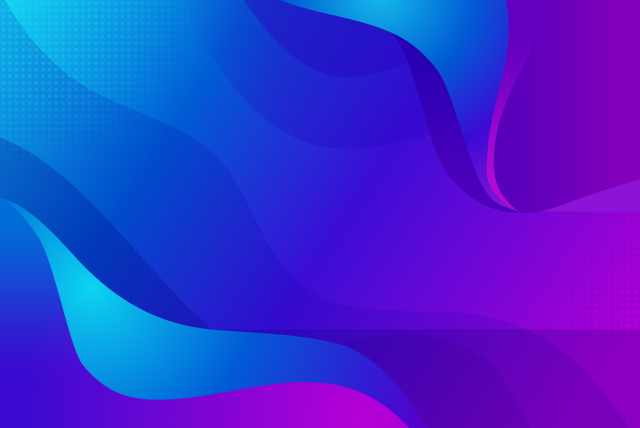
A Shadertoy shader for this background:

```glsl
// Flowing wave ribbons over a diagonal cyan, indigo and magenta gradient with halftone corners.

// Curve knots are vec3(position, value, slope); lengths are in canvas heights.
float hermite(float x, vec3 a, vec3 b) {
    float w = b.x - a.x;
    float t = clamp((x - a.x) / w, 0.0, 1.0);
    float s = 1.0 - t;
    return mix(a.y, b.y, t * t * (3.0 - 2.0 * t)) + w * t * s * (a.z * s - b.z * t);
}

float curve(float x, vec3 a, vec3 b, vec3 c) {
    return x < b.x ? hermite(x, a, b) : hermite(x, b, c);
}

float curve(float x, vec3 a, vec3 b, vec3 c, vec3 d) {
    return x < c.x ? curve(x, a, b, c) : hermite(x, c, d);
}

// Smooth coverage of the region where f is positive.
float cover(float f) {
    return clamp(0.5 + f / max(length(vec2(dFdx(f), dFdy(f))), 1e-5), 0.0, 1.0);
}

// Four-stop gradient; each stop is vec4(colour, place).
vec3 ramp(float t, vec4 a, vec4 b, vec4 c, vec4 d) {
    vec3 col = mix(a.rgb, b.rgb, clamp((t - a.w) / (b.w - a.w), 0.0, 1.0));
    col = mix(col, c.rgb, clamp((t - b.w) / (c.w - b.w), 0.0, 1.0));
    return mix(col, d.rgb, clamp((t - c.w) / (d.w - c.w), 0.0, 1.0));
}

// Grid of round dots; radius is a fraction of the cell.
float dots(vec2 p, float cell, float radius, float pixel) {
    float d = (length(fract(p / cell) - 0.5) - radius) * cell;
    return clamp(0.5 - d / pixel, 0.0, 1.0);
}

vec3 backdrop(vec2 p) {
    vec3 col = ramp(dot(p, vec2(0.83, 0.55)),
        vec4(0.07, 0.85, 0.95, 0.0), vec4(0.0, 0.36, 0.83, 0.5),
        vec4(0.23, 0.05, 0.84, 0.95), vec4(0.68, 0.0, 0.84, 1.65));

    // Hanging shadows at the top
    float bowl = curve(p.x, vec3(0.4, 0.0, 0.9), vec3(0.566, 0.225, 1.1),
        vec3(0.81, 0.348, 0.0), vec3(1.008, 0.316, -0.2));
    float innerBowl = curve(p.x, vec3(0.572, 0.0, 1.5), vec3(0.81, 0.18, 0.0),
        vec3(0.967, 0.141, -0.5));
    vec3 bowlShade = vec3(0.16, 0.0, 0.75);
    col = mix(col, bowlShade, 0.3 * cover(bowl - p.y) * smoothstep(0.38, 0.7, p.x));
    col = mix(col, bowlShade, 0.4 * cover(innerBowl - p.y));

    // Long wave and the darker slopes beneath it
    float wave = p.x < 0.586
        ? curve(p.x, vec3(0.0, -0.02, 1.8), vec3(0.293, 0.248, 0.42),
            vec3(0.488, 0.348, 0.75), vec3(0.586, 0.488, 2.2))
        : curve(p.x, vec3(0.586, 0.488, 2.2), vec3(0.879, 0.723, 0.1),
            vec3(1.094, 0.732, 0.12), vec3(1.475, 1.002, 1.6));
    float leftSlope = curve(p.x, vec3(0.0, 0.322, 0.35), vec3(0.215, 0.475, 1.0),
        vec3(0.498, 0.77, 0.85));
    float rightHill = curve(p.x, vec3(0.791, 0.803, -0.2), vec3(0.957, 0.781, 0.0),
        vec3(1.133, 0.836, 0.6), vec3(1.244, 1.002, 1.9));
    col *= mix(vec3(1.0), vec3(0.87, 0.83, 0.96), cover(p.y - wave));
    col *= mix(vec3(1.0), vec3(0.8, 0.74, 0.91), cover(p.y - leftSlope));
    return col * mix(vec3(1.0), vec3(0.92, 0.8, 0.95), cover(p.y - rightHill));
}

vec3 upperFolds(vec3 col, vec2 p) {
    float hem = p.x < 1.055
        ? curve(p.x, vec3(0.65, -0.002, 0.4), vec3(0.912, 0.074, 0.5),
            vec3(1.008, 0.313, 3.6), vec3(1.055, 0.414, 1.2))
        : curve(p.x, vec3(1.055, 0.414, 1.2), vec3(1.23, 0.498, 0.0),
            vec3(1.367, 0.461, -0.35), vec3(1.5, 0.42, -0.25));
    float blueEdge = p.x < 1.025
        ? curve(p.x, vec3(0.65, -0.002, 0.4), vec3(0.912, 0.074, 0.42), vec3(1.025, 0.164, 1.3))
        : curve(p.x, vec3(1.025, 0.164, 1.3), vec3(1.123, 0.42, 2.1), vec3(1.215, 0.494, 0.4));
    float ribbonEdge = curve(p.y, vec3(0.0, 1.186, 0.2), vec3(0.176, 1.178, -0.25),
        vec3(0.352, 1.143, -0.05), vec3(0.494, 1.215, 1.9));
    float panelEdge = curve(p.y, vec3(0.0, 1.271, 0.0), vec3(0.166, 1.221, -0.55),
        vec3(0.361, 1.158, -0.05), vec3(0.494, 1.215, 1.3));

    vec3 strip = mix(vec3(0.16, 0.0, 0.7), vec3(0.31, 0.0, 0.74), smoothstep(0.1, 0.5, p.y));
    vec3 blue = ramp(distance(p, vec2(0.89, -0.02)),
        vec4(0.08, 0.74, 0.92, 0.0), vec4(0.0, 0.36, 0.83, 0.22),
        vec4(0.23, 0.04, 0.84, 0.4), vec4(0.55, 0.08, 0.84, 0.6));
    vec3 ribbon = mix(vec3(0.38, 0.0, 0.75), vec3(0.7, 0.04, 0.83), smoothstep(0.05, 0.46, p.y));
    vec3 panel = mix(vec3(0.34, 0.0, 0.73), vec3(0.52, 0.0, 0.73), smoothstep(1.15, 1.52, p.x));

    float inside = cover(hem - p.y);
    col = mix(col, strip, inside);
    col = mix(col, blue, cover(blueEdge - p.y));
    col = mix(col, ribbon, inside * cover(p.x - ribbonEdge));
    return mix(col, panel, inside * cover(p.x - panelEdge));
}

vec3 lowerFolds(vec3 col, vec2 p) {
    float crest = p.x < 0.498
        ? curve(p.x, vec3(0.0, 0.463, 0.2), vec3(0.176, 0.6, 1.1), vec3(0.498, 0.77, 0.09))
        : curve(p.x, vec3(0.498, 0.77, 0.09), vec3(0.791, 0.803, 0.25), vec3(1.002, 1.002, 1.7));
    float frontEdge = p.x < 0.195
        ? curve(p.x, vec3(0.0, 0.463, 0.3), vec3(0.088, 0.551, 1.4),
            vec3(0.137, 0.684, 3.5), vec3(0.195, 0.854, 1.2))
        : curve(p.x, vec3(0.195, 0.854, 1.2), vec3(0.371, 0.934, 0.0),
            vec3(0.713, 0.893, 0.0), vec3(0.961, 1.002, 1.1));
    vec3 ribbon = ramp(distance(p, vec2(0.215, 0.674)),
        vec4(0.05, 0.83, 0.94, 0.0), vec4(0.0, 0.36, 0.84, 0.38),
        vec4(0.2, 0.1, 0.83, 0.69), vec4(0.34, 0.0, 0.8, 0.83));
    vec3 front = mix(vec3(0.0, 0.43, 0.84), vec3(0.23, 0.04, 0.82), smoothstep(0.48, 0.9, p.y));
    float glow = clamp(1.0 - distance(p, vec2(0.86, 0.98)) / 0.8, 0.0, 1.0);
    front = mix(front, vec3(0.72, 0.0, 0.84), glow);
    col = mix(col, ribbon, cover(p.y - crest));
    return mix(col, front, cover(p.y - frontEdge));
}

void mainImage(out vec4 fragColor, in vec2 fragCoord) {
    // Depth is measured down from the top edge.
    vec2 uv = fragCoord / iResolution.xy;
    vec2 p = vec2(1.5 * uv.x, 1.0 - uv.y);
    float pixel = 1.0 / iResolution.y;
    vec3 col = backdrop(p);

    // Halftone corners
    float cyanFade = 1.0 - smoothstep(0.15, 0.53, length(p * vec2(1.0, 1.2)));
    float pinkFade = 1.0 - smoothstep(0.05, 0.5, length((p - vec2(1.5, 0.8)) * vec2(1.1, 0.9)));
    col = mix(col, vec3(0.2, 0.8, 0.95), 0.35 * cyanFade * dots(p, 0.0155, 0.27, pixel));
    col = mix(col, vec3(0.5, 0.0, 0.72), 0.35 * pinkFade * dots(p, 0.0155, 0.27, pixel));

    col = upperFolds(col, p);
    fragColor = vec4(lowerFolds(col, p), 1.0);
}
```
